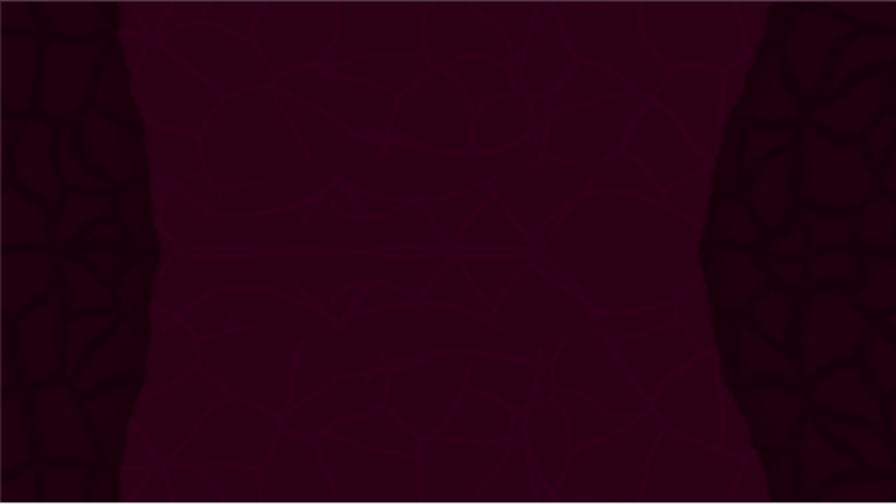
This background is drawn by a Shadertoy shader. Its source:

```glsl
// Dark wine-red field of faint veins between two shadowed, cracked side walls.

#define FIELD_COLOR vec3(0.167, 0.000, 0.084)
#define VEIN_COLOR  vec3(0.194, 0.000, 0.095)
#define WALL_COLOR  vec3(0.124, 0.000, 0.054)
#define CRACK_COLOR vec3(0.089, 0.000, 0.036)
#define FRAME_COLOR vec3(0.340, 0.210, 0.280)
#define BASE_COLOR  vec3(0.920, 0.880, 0.900)
#define FIELD_CELLS vec2(7.0, 7.5)
#define WALL_CELLS  vec2(9.5, 7.5)
#define VEIN_WIDTH  0.0070
#define CRACK_WIDTH 0.020
#define FRAME_WIDTH 0.0030

vec2 hash2(vec2 p) {
    vec3 q = fract(p.xyx * vec3(0.1031, 0.1030, 0.0973));
    q += dot(q, q.yzx + 33.33);
    return fract((q.xx + q.yz) * q.zy);
}

// Gradient noise, about -0.7 to 0.7
float cornerSlope(vec2 cell, vec2 offset) {
    return dot(hash2(cell) * 2.0 - 1.0, offset);
}

float gradientNoise(vec2 p) {
    vec2 i = floor(p), f = p - i;
    vec2 u = f * f * f * (f * (f * 6.0 - 15.0) + 10.0);
    vec2 e = vec2(1.0, 0.0);
    float low = mix(cornerSlope(i, f), cornerSlope(i + e, f - e), u.x);
    float high = mix(cornerSlope(i + e.yx, f - e.yx), cornerSlope(i + 1.0, f - 1.0), u.x);
    return mix(low, high, u.y);
}

// Distance to the nearest border between scattered, stretched cells
float cellBorder(vec2 p, vec2 density) {
    vec2 i = floor(p * density), f = p * density - i;
    vec2 nearest = vec2(0.0), nearestCell = vec2(0.0);
    float best = 9.0, border = 9.0;
    for (int y = -1; y <= 1; y++)
    for (int x = -1; x <= 1; x++) {
        vec2 cell = vec2(x, y);
        vec2 r = cell + hash2(i + cell + 20.0) - f;
        if (dot(r, r) < best) {
            best = dot(r, r);
            nearest = r;
            nearestCell = cell;
        }
    }
    for (int y = -2; y <= 2; y++)
    for (int x = -2; x <= 2; x++) {
        vec2 cell = nearestCell + vec2(x, y);
        vec2 r = cell + hash2(i + cell + 20.0) - f;
        vec2 gap = r - nearest;
        if (dot(gap, gap) > 0.0001)
            border = min(border, dot(0.5 * (nearest + r), gap) / length(gap * density));
    }
    return border;
}

// Distance to a chevron (slope) or arc (curve) rising from its apex
float ridge(vec2 p, vec2 apex, float slope, float curve, float span) {
    float dx = abs(p.x - apex.x);
    float rise = p.y - apex.y - slope * dx - curve * dx * dx;
    float steep = slope + 2.0 * curve * dx;
    return max(abs(rise) / sqrt(1.0 + steep * steep), dx - span);
}

// Long veins of the field, in coordinates mirrored about mid height
float mainVeins(vec2 q) {
    float d = ridge(q, vec2(0.72, 0.005), 0.0, 0.04, 0.34);
    d = min(d, ridge(q, vec2(0.824, 0.100), 0.0, 2.1, 0.16));
    d = min(d, ridge(q, vec2(0.900, 0.005), 1.3, 0.0, 0.075));
    d = min(d, ridge(q, vec2(1.070, 0.000), 1.1, 2.0, 0.10));
    d = min(d, ridge(q, vec2(0.670, 0.155), -1.3, 0.0, 0.07));
    d = min(d, ridge(q, vec2(0.745, 0.062), 0.0, 6.0, 0.08));
    d = min(d, ridge(q, vec2(0.500, 0.068), 0.0, 2.7, 0.17));
    d = min(d, ridge(q, vec2(0.900, 0.200), 0.0, 1.6, 0.17));
    d = min(d, ridge(q, vec2(1.230, 0.120), 0.0, -3.0, 0.17));
    return min(d, ridge(q.yx, vec2(0.35, 1.044), 0.0, 1.2, 0.15));
}

void mainImage(out vec4 fragColor, in vec2 fragCoord) {
    float pixel = 1.0 / iResolution.y;
    float aspect = iResolution.x * pixel;
    vec2 p = fragCoord * pixel - vec2(0.0, 0.5);
    float height = abs(p.y) * 2.0;
    vec2 bend = vec2(gradientNoise(p * 8.0), gradientNoise(p * 8.0 + 41.0));
    vec2 q = p + 0.05 * bend;
    q.y = abs(q.y);

    // Ragged walls bulging inward at mid height
    float ragged = 0.022 * gradientNoise(vec2(abs(p.y) * 15.0, 3.7))
                 + 0.010 * gradientNoise(vec2(p.y * 42.0, 8.3));
    float leftEdge = aspect * (0.178 - 0.052 * pow(height, 1.35)) + ragged;
    float rightEdge = aspect * (0.781 + 0.087 * pow(height, 1.5)) - ragged;
    float depth = max(leftEdge - p.x, p.x - rightEdge);
    float wall = smoothstep(-0.005 - pixel, 0.005 + pixel, depth);

    // Faint veins: long arcs in the middle, a cell web around them
    float middle = 1.0 - smoothstep(0.8, 1.1, length((q - vec2(0.88, 0.0)) / vec2(0.48, 0.2)));
    float web = cellBorder(q, FIELD_CELLS) + 0.03 * middle;
    web = min(web, mainVeins(vec2(p.x, abs(p.y)) + 0.025 * bend));
    float vein = 1.0 - smoothstep(0.001, VEIN_WIDTH + pixel, web);
    vec3 field = mix(FIELD_COLOR, VEIN_COLOR, 0.9 * vein);

    // Broad soft cracks and a darker rim on the walls
    float cracks = min(cellBorder(q, WALL_CELLS), q.y);
    float crack = 1.0 - smoothstep(0.003, CRACK_WIDTH + pixel, cracks);
    float rim = 1.0 - smoothstep(0.01, 0.07, depth);
    vec3 color = mix(field, mix(WALL_COLOR, CRACK_COLOR, max(crack, 0.65 * rim)), wall);

    // Hairline light at left and top, a brighter one over a dark strip below
    float base = p.y + 0.5;
    color *= 0.55 + 0.45 * smoothstep(0.003, 0.011, base);
    vec3 line = 1.0 - smoothstep(-0.5, 0.5, (vec3(p.x, 0.5 - p.y, base) - FRAME_WIDTH) / pixel);
    color = mix(color, FRAME_COLOR, max(0.5 * line.x, line.y));
    fragColor = vec4(mix(color, BASE_COLOR, line.z), 1.0);
}
```
